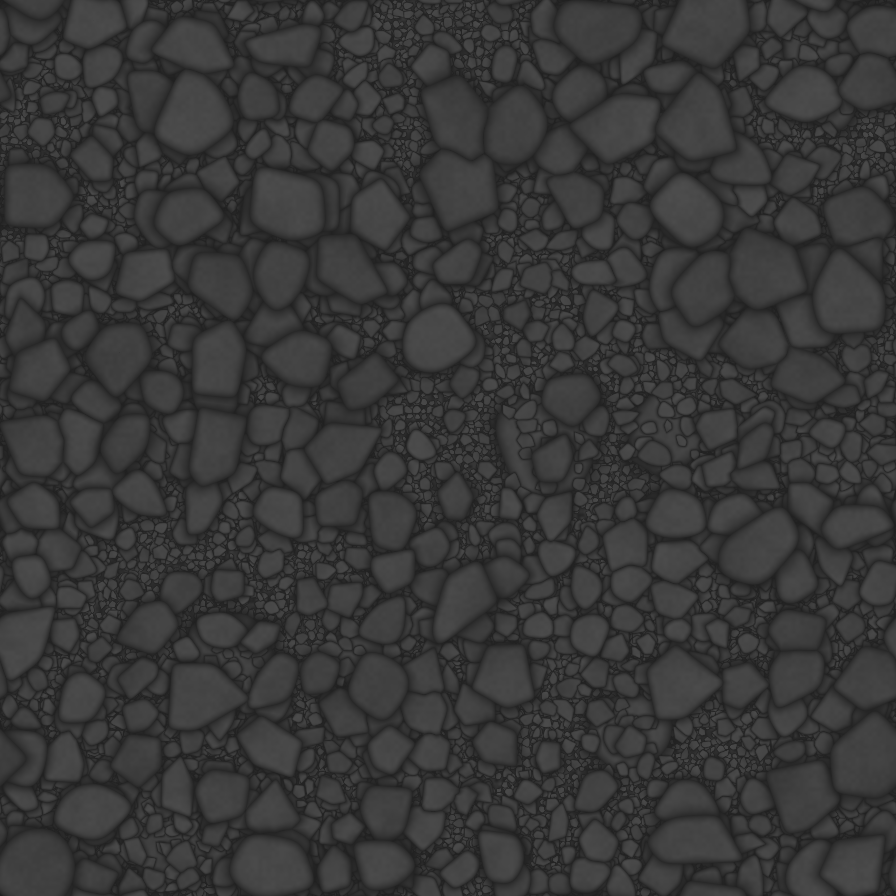
Reproduce this texture map procedurally as a Shadertoy shader.

```glsl
// Dark grey bed of rounded pebbles, from fine grit up to large stones.
#define LAYERS 8
#define BURIED_AT 2
#define FINEST 130.0
#define SIZE_STEP 1.42
#define STONE_TONE 0.273
#define RIM_TONE 0.155
#define CREVICE_TONE 0.125
#define RIM_WIDTH 0.14
#define SHADOW_REACH 0.22
#define SHADOW_DEPTH 0.75
#define JITTER 0.44
#define TAU 6.28319

vec3 hash33(vec3 p) {
    p = fract(p * vec3(0.1031, 0.1030, 0.0973));
    p += dot(p, p.yxz + 33.33);
    return fract((p.xxy + p.yxx) * p.zyx);
}

// Tiling value noise with a whole number of cells per canvas
float noise(vec2 uv, float cells) {
    vec2 p = uv * cells, i = floor(p), f = fract(p);
    f = f * f * (3.0 - 2.0 * f);
    vec2 a = mod(i, cells), b = mod(i + 1.0, cells);
    float low = mix(hash33(vec3(a, 7.0)).x, hash33(vec3(b.x, a.y, 7.0)).x, f.x);
    float high = mix(hash33(vec3(a.x, b.y, 7.0)).x, hash33(vec3(b, 7.0)).x, f.x);
    return mix(low, high, f.y);
}

vec2 direction(float angle) {
    return vec2(cos(angle), sin(angle));
}

// Rounded irregular polygon: 1 on the outline, less inside
float outline(vec2 q, float sharpness, vec3 id) {
    float sum = 0.0;
    for (int k = 0; k < 5; k++) {
        vec3 r = hash33(id + vec3(0.0, 0.0, 10.0 + float(k)));
        float angle = (float(k) + 0.6 * (r.x - 0.5)) * TAU / 5.0;
        float side = max(dot(q, direction(angle)), 0.0) / mix(0.82, 1.1, r.y);
        sum += pow(side, sharpness);
    }
    return pow(sum, 1.0 / sharpness);
}

// Quick start, soft end
float easeOut(float x) {
    float rest = 1.0 - clamp(x, 0.0, 1.0);
    return 1.0 - rest * rest;
}

// Lays one size of stone over the tone below it
float addStones(float below, vec2 uv, float cells, float keep, float patchiness) {
    vec2 p = uv * cells, home = floor(p);
    float nearest = 9.0, second = 9.0, face = 1.0;

    for (int y = -1; y <= 1; y++)
    for (int x = -1; x <= 1; x++) {
        vec2 cell = home + vec2(x, y);
        vec3 id = vec3(mod(cell, cells), cells);
        vec3 place = hash33(id);
        vec2 centre = cell + 0.5 + JITTER * (place.xy - 0.5);
        vec2 offset = p - centre;
        float reach = length(offset);
        if (reach > 1.2 || place.z > keep) continue;

        // Fewer larger stones where the fine grit lies open
        float crowd = smoothstep(0.2, 0.6, noise(centre / cells, 6.0));
        if (place.z > keep * mix(1.0, mix(0.3, 1.0, crowd), patchiness)) continue;

        vec3 form = hash33(id + vec3(0.0, 0.0, 3.0));
        vec3 look = hash33(id + vec3(0.0, 0.0, 5.0));
        vec2 axis = direction(form.x * TAU);
        vec2 q = vec2(dot(offset, axis), dot(offset, vec2(-axis.y, axis.x)));
        q /= mix(0.34, 0.58, form.y) * vec2(1.0, mix(0.5, 1.0, sqrt(form.z)));
        float r = outline(q, mix(4.0, 14.0, look.x * look.x), id);
        float d = (r - 1.0) * reach / max(r, 0.01);

        if (d < nearest) {
            second = nearest;
            nearest = d;
            // Own brightness, a slight tilt and a facet on angular stones
            vec2 tilt = direction(look.y * TAU);
            float facet = max(dot(q, tilt.yx) - 0.1, 0.0) * look.x;
            face = mix(0.92, 1.04, look.z) + 0.025 * dot(q, tilt) - 0.13 * facet;
        } else {
            second = min(second, d);
        }
    }

    // Touching stones meet in a dark seam
    float gap = max(nearest, 0.5 * (nearest - second));
    float blur = 0.8 * cells / iResolution.y;
    float cover = 1.0 - smoothstep(-blur, blur, gap);
    float grain = 0.07 * (noise(uv, 60.0) - 0.5) + 0.06 * (noise(uv, 210.0) - 0.5);
    float stone = mix(RIM_TONE, STONE_TONE * (face + grain), easeOut(-gap / RIM_WIDTH));
    float shade = SHADOW_DEPTH * (1.0 - easeOut(gap / SHADOW_REACH));
    return mix(mix(below, CREVICE_TONE, shade), stone, cover);
}

void mainImage(out vec4 fragColor, in vec2 fragCoord) {
    vec2 uv = fragCoord / iResolution.y;

    // Sandy ground
    float tone = mix(0.14, 0.23, noise(uv, 240.0));

    // Stones from fine to coarse, with a few large ones half buried
    for (int i = 0; i < LAYERS; i++) {
        float step01 = float(i) / float(LAYERS - 1);
        if (i == BURIED_AT) tone = addStones(tone, uv, 9.0, 0.22, 0.0);
        float cells = floor(FINEST / pow(SIZE_STEP, float(i)));
        tone = addStones(tone, uv, cells, mix(0.95, 0.42, step01), min(float(i) * 0.4, 1.0));
    }

    fragColor = vec4(vec3(tone), 1.0);
}
```
